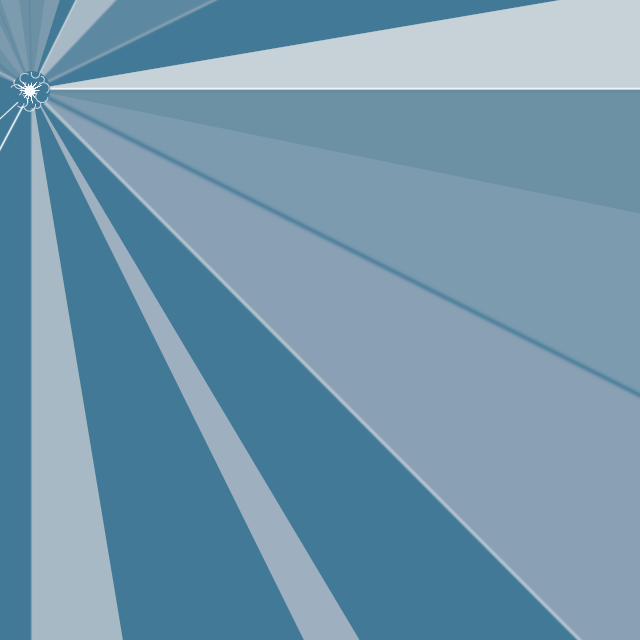
A Shadertoy shader for this background:

```glsl
// A fan of flat blue-grey wedges and thin beams spreading from a hub near the
// upper left corner, with a small ornate star on the hub. Wedges are products
// of two half planes, beams are gaussian half lines, curls are hashed arcs.

// Layout, in canvas units (angles in degrees, counterclockwise from +x)
const vec2  HUB = vec2(0.0495, 0.860);
const vec2  STAR_OFFSET = vec2(-0.003, -0.002);
const float HUB_RADIUS = 0.029;
const float STAR_RADIUS = 0.021;
const float SPIKES = 14.0;
const int   CURLS = 10;

// Palette
const vec3 BLUE  = vec3(0.255, 0.475, 0.590);
const vec3 SLATE = vec3(0.425, 0.565, 0.645);
const vec3 STEEL = vec3(0.490, 0.607, 0.685);
const vec3 HAZE  = vec3(0.540, 0.628, 0.705);
const vec3 DUSK  = vec3(0.365, 0.535, 0.635);
const vec3 ASH   = vec3(0.620, 0.692, 0.748);
const vec3 SILVER = vec3(0.660, 0.724, 0.775);
const vec3 PALE  = vec3(0.778, 0.821, 0.848);
const vec3 WHITE = vec3(0.96, 0.975, 0.985);

float pixel; // size of one pixel in canvas units

float hash(float n) { return fract(sin(n * 127.1) * 43758.5453); }

vec2 direction(float degrees) {
    float a = radians(degrees);
    return vec2(cos(a), sin(a));
}

// Signed distance to the left of the line at the given angle
float leftOf(vec2 p, float degrees) {
    vec2 d = direction(degrees);
    return d.x * p.y - d.y * p.x;
}

float cover(float dist) { return clamp(dist / pixel + 0.5, 0.0, 1.0); }

void wedge(inout vec3 col, vec2 p, float from, float to, vec3 tint) {
    col = mix(col, tint, cover(leftOf(p, from)) * cover(-leftOf(p, to)));
}

// Soft half line, shifted sideways by offset
void beam(inout vec3 col, vec2 p, float angle, float offset, float width,
          vec3 tint, float strength) {
    float d = (leftOf(p, angle) - offset) / max(width, 0.6 * pixel);
    float ahead = smoothstep(0.0, 0.01, dot(p, direction(angle)));
    col = mix(col, tint, strength * ahead * exp(-d * d));
}

// Wide fan; outer spans come first so shared edges leave no seam
void paintFan(inout vec3 col, vec2 p) {
    wedge(col, p, -90.0, -80.59, SILVER);
    wedge(col, p, -63.69, -59.22, ASH);
    wedge(col, p, -45.13, 9.62, HAZE);
    wedge(col, p, -26.68, 9.62, STEEL);
    wedge(col, p, -11.51, 9.62, SLATE);
    wedge(col, p, 0.0, 9.62, PALE);
    // Narrow fan above the hub
    wedge(col, p, 26.1, 63.5, DUSK);
    wedge(col, p, 46.6, 63.5, SILVER);
    wedge(col, p, 72.7, 158.0, SLATE);
    wedge(col, p, 72.7, 81.8, STEEL);
    wedge(col, p, 98.0, 109.0, STEEL);
    wedge(col, p, 116.0, 128.0, STEEL);
    wedge(col, p, 140.0, 147.0, DUSK);
}

void paintBeams(inout vec3 col, vec2 p) {
    beam(col, p, -90.0, 0.0, 0.0018, ASH, 0.5);
    beam(col, p, -45.13, 0.0, 0.0026, PALE, 1.0);
    beam(col, p, -45.13, 0.0, 0.0006, HAZE, 0.5);
    beam(col, p, -26.68, 0.0, 0.0042, BLUE, 0.75);
    beam(col, p, 0.0, -0.0025, 0.0022, DUSK, 0.6);
    beam(col, p, 0.0, 0.0015, 0.0015, WHITE, 0.9);
    beam(col, p, 26.1, 0.0, 0.0026, HAZE, 0.9);
    beam(col, p, 46.6, 0.0, 0.0016, STEEL, 0.6);
    beam(col, p, 63.5, 0.0, 0.0016, PALE, 0.9);
    beam(col, p, 91.5, 0.0, 0.0018, DUSK, 0.7);
    beam(col, p, 112.0, 0.0, 0.0018, DUSK, 0.6);
    beam(col, p, 152.0, 0.0, 0.0022, SILVER, 0.8);
    beam(col, p, 222.7, 0.0, 0.0011, WHITE, 0.9);
    beam(col, p, 242.0, 0.0, 0.0016, WHITE, 0.95);
}

// Disc with curled filaments and a spiky star
void paintHub(inout vec3 col, vec2 p) {
    col = mix(col, BLUE, cover(HUB_RADIUS - length(p)));
    float filaments = 0.0;
    for (int i = 0; i < CURLS; i++) {
        float k = float(i);
        float turn = 360.0 * (k + 0.7 * hash(k + 1.0)) / float(CURLS);
        vec2 q = p - direction(turn) * HUB_RADIUS * mix(0.6, 0.95, hash(k + 21.0));
        float radius = HUB_RADIUS * mix(0.15, 0.38, hash(k + 41.0));
        float arc = cover(0.0008 - abs(length(q) - radius));
        float open = cover(dot(q, direction(360.0 * hash(k + 61.0))) + 0.3 * radius);
        filaments = max(filaments, arc * open);
    }
    col = mix(col, WHITE, 0.75 * filaments);

    vec2 s = p - STAR_OFFSET;
    float angle = atan(s.y, s.x);
    float spike = pow(0.5 + 0.5 * cos(SPIKES * angle), 3.0);
    float reach = STAR_RADIUS * mix(0.38, 0.8 + 0.2 * sin(3.0 * angle), spike);
    col = mix(col, WHITE, cover(reach - length(s)));
}

void mainImage(out vec4 fragColor, in vec2 fragCoord) {
    pixel = 1.0 / iResolution.y;
    vec2 p = fragCoord * pixel - HUB;
    vec3 col = BLUE;
    paintFan(col, p);
    paintBeams(col, p);
    paintHub(col, p);
    fragColor = vec4(col, 1.0);
}
```
